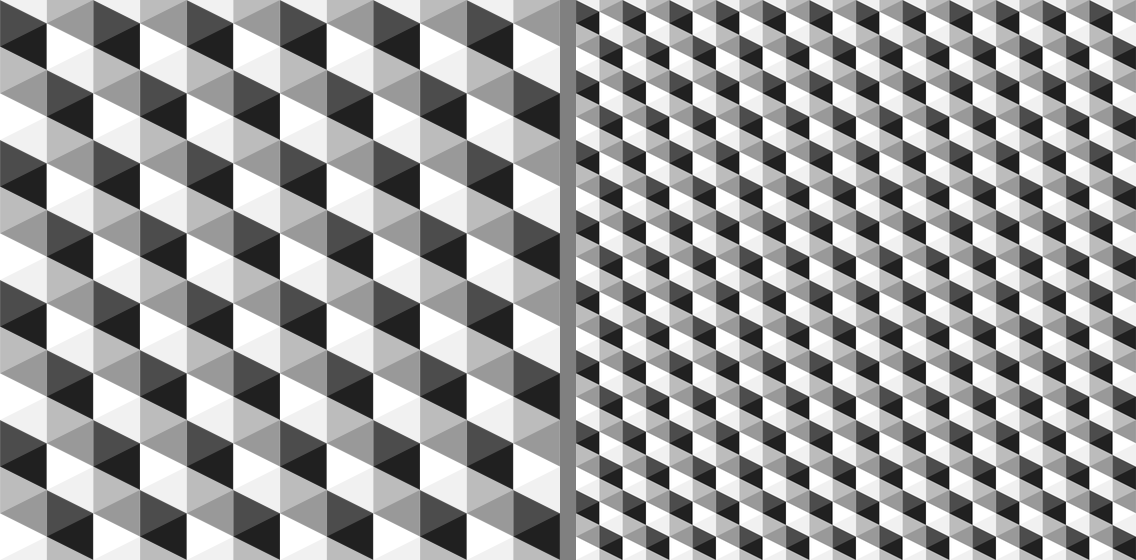
Left: one tile. Right: repeated 2 by 2.
A WebGL 2 fragment shader for this pattern:

```glsl
#version 300 es
precision highp float;
// Slanted two-tone tiles in six greys: twelve columns of parallelograms, each split
// into two triangles. Every column is the last one moved down by 1.5 tiles, so the
// pattern repeats 6 times across and 4 times down. Edges are supersampled.
uniform vec2 u_resolution;
out vec4 outColor;

// Grey of the upper (x) and lower (y) triangle of each of the three tile kinds
vec2 tileTones(float kind) {
  if (kind < 0.5) return vec2(0.30, 0.125);
  if (kind < 1.5) return vec2(0.737, 0.60);
  return vec2(1.0, 0.945);
}

// p is in canvas units, with y pointing up
float patternTone(vec2 p) {
  vec2 grid = vec2(p.x, 1.0 - p.y) * 12.0;
  float column = floor(grid.x);
  float across = fract(grid.x);

  // Shear so that the descending edges become level
  float slanted = grid.y - 1.5 * column - 0.5 * across;
  float down = fract(slanted);
  vec2 tones = tileTones(mod(floor(slanted), 3.0));

  // The rising diagonal splits the tile
  float tone = across + down < 1.0 ? tones.x : tones.y;

  // Faint pale hairline along the tile outline
  float sideGap = min(across, 1.0 - across);
  float slantGap = min(down, 1.0 - down) * 0.894;
  float seam = 1.0 - smoothstep(0.004, 0.014, min(sideGap, slantGap));
  return mix(tone, 1.0, 0.22 * seam);
}

void main() {
  // Average a 4 by 4 grid of samples in each pixel
  float sum = 0.0;
  for (int j = 0; j < 4; j++) {
    for (int i = 0; i < 4; i++) {
      vec2 offset = (vec2(i, j) + 0.5) / 4.0 - 0.5;
      sum += patternTone((gl_FragCoord.xy + offset) / u_resolution);
    }
  }
  outColor = vec4(vec3(sum / 16.0), 1.0);
}
```
